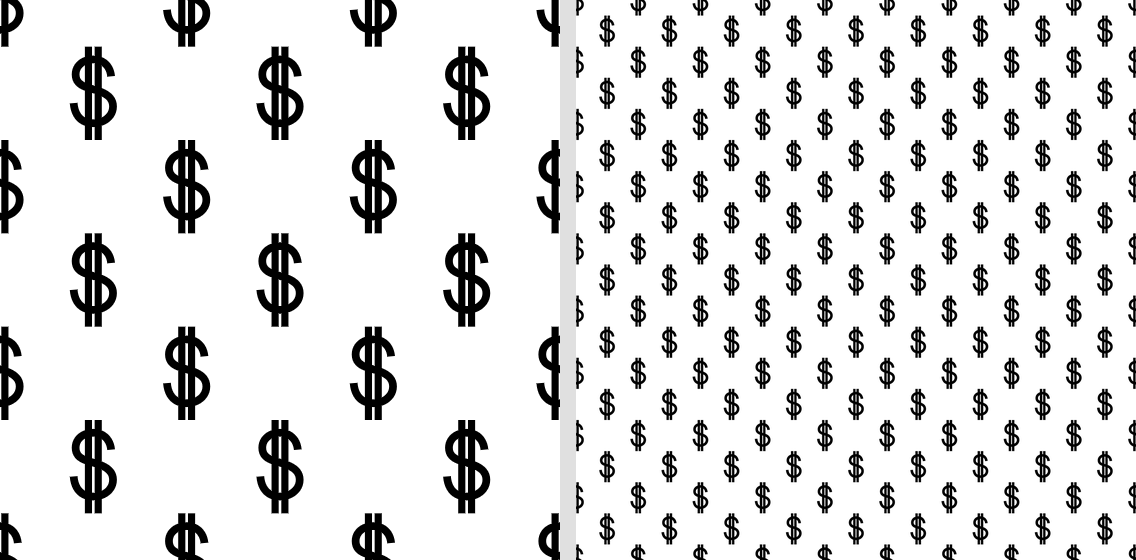
Left: one tile. Right: repeated 3 by 3.
Give the GLSL for this pattern, as a Shadertoy shader.

```glsl
// Centreline of the S: six cubic curves sharing end points, in 1/256 of a repeat
const vec2 SPINE[19] = vec2[19](
    vec2(24.4, 23.3), vec2(23, 38), vec2(13, 46.5),
    vec2(0, 46.5), vec2(-14, 46.5), vec2(-24.3, 38),
    vec2(-24.3, 26), vec2(-24.3, 12), vec2(-12, 9),
    vec2(0, 5.5), vec2(14, 1.5), vec2(27, -4),
    vec2(27, -18), vec2(27, -32), vec2(14, -41),
    vec2(0, -41), vec2(-15, -41), vec2(-25.5, -32),
    vec2(-27, -13.4));

float segmentDistance(vec2 p, vec2 a, vec2 b) {
    vec2 ab = b - a;
    return length(p - a - ab * clamp(dot(p - a, ab) / dot(ab, ab), 0.0, 1.0));
}

float boxDistance(vec2 p, vec2 halfSize) {
    vec2 q = abs(p) - halfSize;
    return length(max(q, 0.0)) + min(max(q.x, q.y), 0.0);
}

vec2 cubic(int first, float t) {
    float s = 1.0 - t;
    return s * s * s * SPINE[first] + 3.0 * s * s * t * SPINE[first + 1]
         + 3.0 * s * t * t * SPINE[first + 2] + t * t * t * SPINE[first + 3];
}

// Positive in a small half disc beyond a stroke end, to cut it square
float endCut(vec2 p, vec2 end, vec2 inner) {
    vec2 fromEnd = p - end;
    return min(dot(fromEnd, normalize(end - inner)), 8.0 - length(fromEnd));
}

float dollarDistance(vec2 p) {
    // Curved stroke
    float d = 1e3;
    for (int curve = 0; curve < 18; curve += 3) {
        vec2 a = SPINE[curve];
        for (int i = 1; i <= 12; i++) {
            vec2 b = cubic(curve, float(i) / 12.0);
            d = min(d, segmentDistance(p, a, b));
            a = b;
        }
    }
    d -= 5.3;
    d = max(d, endCut(p, SPINE[0], SPINE[1]));
    d = max(d, endCut(p, SPINE[18], SPINE[17]));

    // Twin upright bars
    return min(d, boxDistance(vec2(abs(p.x) - 6.7, p.y), vec2(4.9, 64)));
}

void mainImage(out vec4 fragColor, in vec2 fragCoord) {
    // Three repeats each way, with a second sign on the cell corners
    vec2 p = fragCoord / iResolution.xy * 768.0;
    vec2 centred = mod(p, 256.0) - 128.0;
    vec2 corner = mod(p + 128.0, 256.0) - 128.0;
    vec2 nearest = dot(centred, centred) < dot(corner, corner) ? centred : corner;

    float pixel = 768.0 / iResolution.y;
    float ink = clamp(0.5 - dollarDistance(nearest) / pixel, 0.0, 1.0);
    fragColor = vec4(vec3(1.0 - ink), 1.0);
}
```
